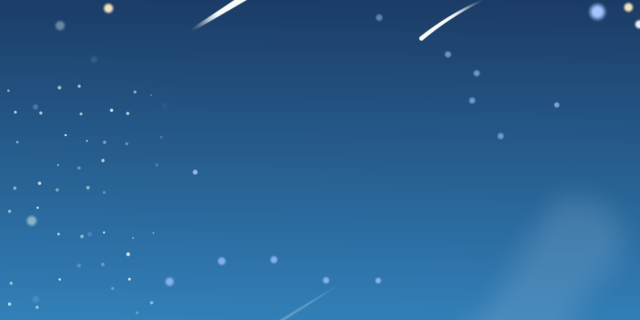
This background is drawn by a WebGL 2 fragment shader. Its source:

```glsl
#version 300 es
precision highp float;

uniform vec2 u_resolution;
out vec4 outColor;

const vec3 STAR_BLUE = vec3(0.64, 0.77, 1.0);
const vec3 STAR_WARM = vec3(1.0, 0.93, 0.76);

vec2 hash2(vec2 p) {
    vec3 q = fract(p.xyx * vec3(0.1031, 0.1030, 0.0973));
    q += dot(q, q.yzx + 33.33);
    return fract((q.xx + q.yz) * q.zy);
}

float gradientNoise(vec2 p) {
    vec2 i = floor(p), f = fract(p);
    vec2 u = f * f * (3.0 - 2.0 * f);
    vec2 e = vec2(1.0, 0.0);
    float a = dot(hash2(i) * 2.0 - 1.0, f);
    float b = dot(hash2(i + e) * 2.0 - 1.0, f - e);
    float c = dot(hash2(i + e.yx) * 2.0 - 1.0, f - e.yx);
    float d = dot(hash2(i + 1.0) * 2.0 - 1.0, f - 1.0);
    return mix(mix(a, b, u.x), mix(c, d, u.x), u.y);
}

float softDisc(vec2 p, vec2 center, float radius) {
    return 1.0 - smoothstep(0.3 * radius, radius, length(p - center));
}

// Tapered trail that brightens and widens from tail to head
float streak(vec2 p, vec2 tail, vec2 head, float width, float bend) {
    vec2 axis = head - tail;
    float along = dot(p - tail, axis) / dot(axis, axis);
    float h = clamp(along, 0.0, 1.0);
    float side = dot(p - tail, normalize(vec2(-axis.y, axis.x)));
    side -= bend * 4.0 * h * (1.0 - h);
    float beyond = (along - h) * length(axis);
    float w = width * mix(0.4, 1.0, h);
    float d = length(vec2(side, beyond));
    return (1.0 - smoothstep(w - 0.003, w + 0.003, d)) * smoothstep(0.0, 0.55, h);
}

// One randomly placed star in some of the grid cells
float scatter(vec2 p, float cell, float radius, float density, float seed) {
    vec2 id = floor(p / cell);
    vec2 place = hash2(id + seed);
    vec2 kind = hash2(id + seed + 57.0);
    float size = radius * mix(0.5, 1.0, kind.y);
    vec2 center = (id + 0.25 + 0.5 * place) * cell;
    return softDisc(p, center, size) * step(kind.x, density) * mix(0.25, 1.0, place.y);
}

void main() {
    vec2 p = gl_FragCoord.xy / u_resolution.y;

    // Evening sky
    float height = p.y + 0.012 * (p.x - 1.0) + 0.01 * gradientNoise(p * vec2(2.0, 9.0));
    vec3 color = mix(vec3(0.195, 0.5, 0.72), vec3(0.107, 0.235, 0.4), height);

    // Pale leaning cloud
    vec2 base = vec2(1.58, -0.08), lean = vec2(0.23, 0.33);
    float h = clamp(dot(p - base, lean) / dot(lean, lean), 0.0, 1.0);
    float cloudDistance = length(p - base - lean * h) + 0.03 * gradientNoise(p * 6.0);
    float cloud = 1.0 - smoothstep(0.04, 0.2, cloudDistance);
    color = mix(color, vec3(0.5, 0.66, 0.8), 0.3 * cloud);

    // Fine specks and hazy stars on the left
    float leftSide = 1.0 - smoothstep(0.42, 0.55, p.x);
    float lowSky = 1.0 - smoothstep(0.7, 0.8, p.y);
    color = mix(color, vec3(0.88, 0.94, 0.95), 0.9 * leftSide * lowSky * scatter(p, 0.075, 0.009, 0.6, 3.0));
    color = mix(color, STAR_BLUE, 0.5 * leftSide * scatter(p, 0.19, 0.018, 0.5, 21.0));

    // Row of blue stars along the bottom, and a descending group on the right
    for (int i = 0; i < 5; i++) {
        float k = float(i);
        vec2 low = vec2(0.53 + 0.163 * k, 0.155 + 0.045 * sin(1.6 * k - 0.9));
        color = mix(color, STAR_BLUE, 0.75 * softDisc(p, low, 0.019 - 0.0015 * k));
        vec2 high = vec2(1.4 + 0.055 * k + 0.04 * sin(2.09 * k), 0.83 - 0.085 * k + 0.03 * sin(1.05 * k));
        if (i < 4) color = mix(color, STAR_BLUE, 0.6 * softDisc(p, high, 0.014));
    }
    color = mix(color, STAR_BLUE, 0.5 * softDisc(p, vec2(1.185, 0.945), 0.015));
    color = mix(color, STAR_BLUE, 0.7 * softDisc(p, vec2(1.74, 0.672), 0.012));
    color = mix(color, STAR_BLUE, 0.9 * softDisc(p, vec2(0.61, 0.462), 0.011));

    // Bright corner stars
    color = mix(color, STAR_BLUE, softDisc(p, vec2(1.867, 0.963), 0.034));
    color = mix(color, STAR_WARM, 0.95 * softDisc(p, vec2(1.964, 0.977), 0.02));
    color = mix(color, vec3(0.97), 0.95 * softDisc(p, vec2(1.998, 0.924), 0.019));
    color = mix(color, STAR_WARM, 0.95 * softDisc(p, vec2(0.339, 0.974), 0.021));
    color = mix(color, vec3(0.65, 0.76, 0.8), 0.55 * softDisc(p, vec2(0.188, 0.92), 0.021));
    color = mix(color, vec3(0.75, 0.86, 0.85), 0.65 * softDisc(p, vec2(0.099, 0.31), 0.022));

    // Shooting stars
    float trails = streak(p, vec2(0.59, 0.9), vec2(0.77, 1.012), 0.011, 0.0);
    trails = max(trails, streak(p, vec2(1.52, 1.005), vec2(1.317, 0.88), 0.007, -0.008));
    trails = max(trails, 0.22 * streak(p, vec2(1.075, 0.12), vec2(0.85, -0.02), 0.005, 0.0));
    color = mix(color, vec3(0.97, 0.98, 0.97), trails);

    outColor = vec4(color, 1.0);
}
```
